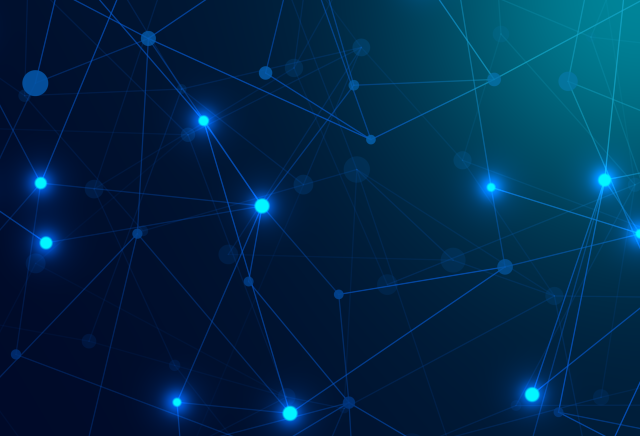
A Shadertoy shader for this background:

```glsl
vec3 hash3(vec2 cell) {
    vec3 q = fract(cell.xyx * vec3(0.1031, 0.1030, 0.0973));
    q += dot(q, q.yxz + 33.33);
    return fract((q.xxy + q.yzz) * q.zyx);
}

vec2 nodePosition(vec2 cell, float seed) {
    return (cell + 0.08 + 0.84 * hash3(cell + seed).xy) * 0.25;
}

float segmentDistance(vec2 p, vec2 a, vec2 b) {
    vec2 ab = b - a;
    return length(p - a - ab * clamp(dot(p - a, ab) / dot(ab, ab), 0.0, 1.0));
}

// Light falling from the upper right corner
float cornerLight(vec2 p) {
    vec2 d = p - vec2(iResolution.x / iResolution.y, 1.02);
    return exp(-dot(d, d) / 0.26);
}

void drawLinks(inout vec3 color, vec2 p, float seed, float strength) {
    float pixel = 1.0 / iResolution.y;
    float light = cornerLight(p);
    vec3 tint = mix(vec3(0.02, 0.34, 0.80), vec3(0.08, 0.66, 0.80), smoothstep(0.05, 0.7, light));
    float fade = mix(0.45, 1.0, smoothstep(0.1, 0.8, p.x * 0.5 + p.y * 0.5));
    for (int i = 0; i < 96; i++) {
        int n = i / 2;
        vec2 cell = vec2(n % 8, n / 8) - 1.0;
        vec3 h = hash3(cell + seed + 40.0 + 17.0 * float(i % 2));
        // One link reaches sideways, the other upwards
        vec2 reach = vec2(1.0 + floor(h.x * 2.2), floor(h.y * 3.0) - 1.0);
        if (i % 2 == 1) reach = reach.yx;
        float d = segmentDistance(p, nodePosition(cell, seed), nodePosition(cell + reach, seed));
        float line = 1.0 - smoothstep(0.0013 - 0.5 * pixel, 0.0013 + 0.7 * pixel, d);
        color = mix(color, tint, line * strength * fade * mix(0.45, 1.0, h.z));
    }
}

void drawNodes(inout vec3 color, vec2 p, float seed, float strength, float glowShare) {
    float pixel = 1.0 / iResolution.y;
    for (int i = 0; i < 48; i++) {
        vec2 cell = vec2(i % 8, i / 8) - 1.0;
        vec2 center = nodePosition(cell, seed);
        vec3 h = hash3(cell + seed + 90.0);
        float d = length(p - center);
        if (h.x < glowShare) {
            // Glowing cyan core with a blue halo
            float radius = mix(0.010, 0.018, h.y);
            color += vec3(0.0, 0.36, 0.85) * (0.75 * exp(-d * d / 0.0008) + 0.20 * exp(-d * d / 0.004));
            float core = 1.0 - smoothstep(radius - 0.002 - pixel, radius + pixel, d);
            color = mix(color, vec3(0.01, 0.96, 1.0), core);
        } else {
            // Flat disc
            float radius = mix(0.011, 0.034, h.y * h.y);
            float disc = 1.0 - smoothstep(radius - 0.7 * pixel, radius + 0.7 * pixel, d);
            vec3 fill = mix(vec3(0.0, 0.19, 0.47), vec3(0.02, 0.37, 0.70),
                            smoothstep(0.1, 0.8, center.y * 0.7 + center.x * 0.2));
            fill = mix(fill, vec3(0.02, 0.50, 0.64), cornerLight(center));
            color = mix(color, fill, disc * strength * mix(0.7, 1.0, h.z));
        }
    }
}

void mainImage(out vec4 fragColor, in vec2 fragCoord) {
    vec2 p = fragCoord / iResolution.y;

    // Navy ground with teal light
    vec3 color = mix(vec3(0.0, 0.04, 0.16), vec3(0.0, 0.11, 0.22),
                     smoothstep(0.0, 1.0, p.x * 0.6 + p.y * 0.35));
    color += vec3(0.0, 0.41, 0.38) * cornerLight(p);

    // Faint distant network
    drawLinks(color, p, 211.0, 0.20);
    drawNodes(color, p, 211.0, 0.26, 0.0);

    // Bright near network
    drawLinks(color, p, 57.0, 0.80);
    drawNodes(color, p, 57.0, 0.95, 0.36);

    fragColor = vec4(clamp(color, 0.0, 1.0), 1.0);
}
```
